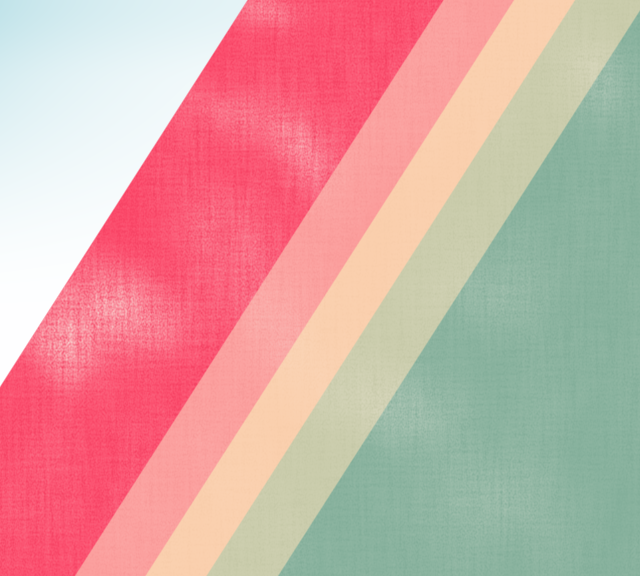
This background is drawn by a Shadertoy shader. Its source:

```glsl
vec2 hashGradient(vec2 cell) {
    vec2 h = vec2(dot(cell, vec2(127.1, 311.7)), dot(cell, vec2(269.5, 183.3)));
    return 2.0 * fract(sin(h) * 43758.545) - 1.0;
}

float gradientNoise(vec2 p) {
    vec2 i = floor(p), f = fract(p);
    vec2 u = f * f * f * (f * (f * 6.0 - 15.0) + 10.0);
    vec2 e = vec2(1.0, 0.0);
    float low = mix(dot(hashGradient(i), f), dot(hashGradient(i + e), f - e), u.x);
    float high = mix(dot(hashGradient(i + e.yx), f - e.yx),
                     dot(hashGradient(i + 1.0), f - 1.0), u.x);
    return mix(low, high, u.y);
}

float fbm(vec2 p) {
    float sum = 0.0, amplitude = 0.6;
    for (int i = 0; i < 4; i++) {
        sum += amplitude * gradientNoise(p);
        p = p * 2.03 + 17.3;
        amplitude *= 0.5;
    }
    return sum;
}

// Soft faded spot, leaning slightly to the left as it rises
float fadedSpot(vec2 p, vec2 center, vec2 size) {
    vec2 d = p - center;
    d.x += 0.35 * d.y;
    d /= size;
    return exp(-dot(d, d));
}

float wornAreas(vec2 p) {
    p += 0.05 * vec2(fbm(p * 5.0), fbm(p * 5.0 + 31.0));
    float worn = 0.75 * fadedSpot(p, vec2(0.20, 0.46), vec2(0.09, 0.07));
    worn += 0.70 * fadedSpot(p, vec2(0.11, 0.39), vec2(0.07, 0.06));
    worn += 0.55 * fadedSpot(p, vec2(0.54, 0.73), vec2(0.05, 0.08));
    worn += 0.35 * fadedSpot(p, vec2(0.39, 0.80), vec2(0.09, 0.05));
    worn += 0.40 * fadedSpot(p, vec2(0.45, 0.99), vec2(0.07, 0.03));
    worn += 0.30 * fadedSpot(p, vec2(0.41, 0.60), vec2(0.10, 0.08));
    worn += 0.35 * fadedSpot(p, vec2(0.48, 0.43), vec2(0.06, 0.09));
    worn += 0.50 * fadedSpot(p, vec2(0.70, 0.30), vec2(0.10, 0.07));
    worn += 0.45 * fadedSpot(p, vec2(1.04, 0.86), vec2(0.06, 0.06));
    worn += 0.35 * fadedSpot(p, vec2(0.85, 0.49), vec2(0.09, 0.08));
    worn += 0.30 * fadedSpot(p, vec2(0.86, 0.13), vec2(0.12, 0.09));
    return worn;
}

// Crossed threads with a fine grain
float weave(vec2 p) {
    float warp = gradientNoise(p * vec2(150.0, 11.0));
    float weft = gradientNoise(p * vec2(13.0, 170.0) + 40.0);
    float grain = gradientNoise(p * vec2(290.0, 230.0) + 9.0);
    return 0.5 * warp + 0.4 * weft + 0.8 * grain;
}

void mainImage(out vec4 fragColor, in vec2 fragCoord) {
    vec2 p = fragCoord / iResolution.y;
    float pixel = 1.0 / iResolution.y;
    float across = p.x - 0.640 * p.y;

    // White paper with a cool shade in the upper left
    float shade = exp(-3.2 * p.x) * smoothstep(0.45, 1.05, p.y);
    shade += 0.25 * smoothstep(0.85, 1.0, p.y);
    vec3 paper = mix(vec3(0.995, 0.998, 1.0), vec3(0.80, 0.91, 0.93), shade);

    // Diagonal bands
    float edges[5] = float[5](-0.210, 0.130, 0.2525, 0.3585, 0.4827);
    vec3 bands[5] = vec3[5](vec3(0.985, 0.275, 0.405), vec3(0.985, 0.610, 0.605),
                           vec3(0.980, 0.810, 0.675), vec3(0.785, 0.795, 0.665),
                           vec3(0.520, 0.690, 0.610));
    float fading[5] = float[5](1.0, 0.65, 0.45, 0.60, 0.60);
    vec3 color = paper;
    float fade = 0.0;
    for (int i = 0; i < 5; i++) {
        float cover = smoothstep(-pixel, pixel, 0.842 * (across - edges[i]));
        color = mix(color, bands[i], cover);
        fade = mix(fade, fading[i], cover);
    }

    // Worn dye lets the pale cloth show through
    float cloud = fbm(p * vec2(7.0, 4.0) + 3.0);
    float worn = max(wornAreas(p) * 0.55 + 0.18 * cloud + 0.07, 0.0);
    float thread = weave(p);
    float reveal = worn * (1.0 + 0.9 * thread) + 0.10 * thread;
    color = mix(color, vec3(0.97, 0.93, 0.89), clamp(reveal * fade, 0.0, 0.75));
    color *= 1.0 + 0.04 * fade * min(thread, 0.0);

    fragColor = vec4(color, 1.0);
}
```
